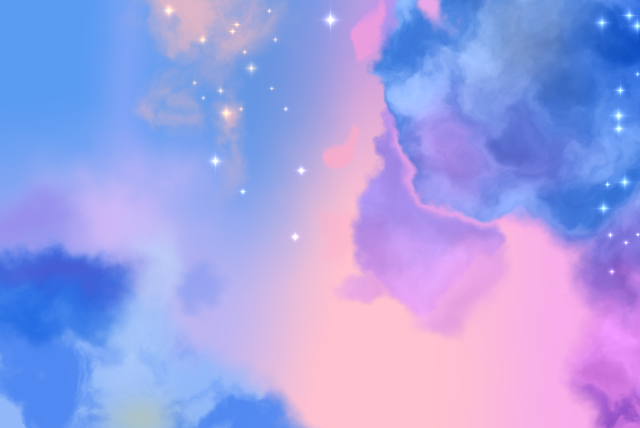
Give the GLSL for this background, as a WebGL 1 fragment shader.

```glsl
precision highp float;
uniform vec2 u_resolution;

float hash(vec2 p) {
  vec3 q = fract(vec3(p.xyx) * 0.1031);
  q += dot(q, q.yzx + 33.33);
  return fract((q.x + q.y) * q.z);
}

float noise(vec2 p) {
  vec2 i = floor(p), f = fract(p);
  f = f * f * (3.0 - 2.0 * f);
  return mix(mix(hash(i), hash(i + vec2(1, 0)), f.x),
             mix(hash(i + vec2(0, 1)), hash(i + vec2(1, 1)), f.x), f.y);
}

float fbm(vec2 p) {
  float sum = 0.0, amp = 0.5;
  for (int i = 0; i < 6; i++) {
    sum += amp * noise(p);
    p = mat2(1.6, 1.2, -1.2, 1.6) * p + 11.3;
    amp *= 0.5;
  }
  return sum;
}

// Soft elliptical light
float glow(vec2 p, vec2 center, vec2 radius) {
  vec2 d = (p - center) / radius;
  return exp(-dot(d, d));
}

// Ellipse with an adjustable edge
float puff(vec2 p, vec2 center, vec2 radius, float soft) {
  return smoothstep(soft, -soft, length((p - center) / radius) - 1.0);
}

vec3 sky(vec2 p) {
  vec3 blue = mix(vec3(0.74, 0.71, 0.95), vec3(0.35, 0.61, 0.95), smoothstep(0.25, 0.8, p.y));
  blue = mix(blue, vec3(0.43, 0.58, 0.87), 0.8 * glow(p, vec2(0.66, 0.84), vec2(0.2, 0.28)));
  blue = mix(blue, vec3(0.58, 0.66, 0.97), 0.6 * glow(p, vec2(0.3, 0.8), vec2(0.06, 0.45)));
  vec3 pink = mix(vec3(1.0, 0.76, 0.82), vec3(0.80, 0.62, 0.87), smoothstep(0.42, 0.95, p.y));
  pink = mix(pink, vec3(0.97, 0.68, 0.92), smoothstep(1.0, 1.35, p.x));
  float border = 0.61 + 0.17 * p.y;
  return mix(blue, pink, smoothstep(-0.15, 0.15, p.x - border));
}

vec3 leftClouds(vec3 col, vec2 p, vec2 q, float n) {
  col = mix(col, vec3(0.83, 0.73, 0.97), 0.9 * glow(q, vec2(0.28, 0.51), vec2(0.18, 0.14)));
  col = mix(col, vec3(0.58, 0.53, 0.92), 0.75 * glow(q, vec2(0.04, 0.47), vec2(0.14, 0.08)));
  // Lower bank, falling toward the right
  float top = 0.41 - 0.85 * max(q.x - 0.23, 0.0);
  float bank = smoothstep(-0.05, 0.09, top - q.y);
  vec3 tone = mix(vec3(0.27, 0.52, 0.95), vec3(0.55, 0.72, 0.98), smoothstep(0.35, 0.65, n));
  col = mix(col, tone, 0.9 * bank);
  float dark = puff(q, vec2(0.08, 0.29), vec2(0.25, 0.11), 0.25);
  col = mix(col, mix(vec3(0.06, 0.34, 0.86), vec3(0.30, 0.56, 0.95), n), 0.9 * dark);
  col = mix(col, vec3(0.34, 0.34, 0.81), 0.65 * glow(q, vec2(0.13, 0.36), vec2(0.2, 0.04)));
  col = mix(col, vec3(0.50, 0.60, 0.94), 0.6 * puff(q, vec2(0.47, 0.32), vec2(0.06, 0.04), 0.6));
  col = mix(col, vec3(0.72, 0.82, 0.98), 0.65 * glow(q, vec2(0.33, 0.2), vec2(0.08, 0.13)));
  col = mix(col, vec3(0.75, 0.85, 0.98), 0.65 * glow(q, vec2(0.37, 0.38), vec2(0.05, 0.09)));
  return mix(col, vec3(0.70, 0.77, 0.74), 0.8 * glow(p, vec2(0.33, 0.02), vec2(0.08, 0.05)));
}

vec3 peachClouds(vec3 col, vec2 q, float n) {
  float m = puff(q, vec2(0.50, 0.95), vec2(0.15, 0.1), 0.5);
  m = max(m, puff(q, vec2(0.43, 0.80), vec2(0.05, 0.09), 0.6));
  m = max(m, puff(q, vec2(0.54, 0.68), vec2(0.045, 0.11), 0.6));
  col = mix(col, vec3(0.86, 0.71, 0.79), m * smoothstep(0.2, 0.65, n));
  float small = puff(q, vec2(0.80, 0.66), vec2(0.03, 0.035), 0.3);
  small = max(small, 0.5 * puff(q, vec2(0.79, 0.46), vec2(0.05, 0.04), 0.5));
  return mix(col, vec3(0.99, 0.67, 0.79), 0.8 * small);
}

vec3 violetCloud(vec3 col, vec2 q, float n) {
  float m = puff(q, vec2(1.01, 0.48), vec2(0.17, 0.17), 0.12);
  m = max(m, puff(q, vec2(0.96, 0.63), vec2(0.07, 0.13), 0.12));
  m = max(m, 0.75 * puff(q, vec2(1.08, 0.34), vec2(0.09, 0.1), 0.4));
  m = max(m, 0.7 * puff(q, vec2(0.87, 0.35), vec2(0.07, 0.04), 0.4));
  vec3 tone = mix(vec3(0.90, 0.62, 0.93), vec3(0.68, 0.58, 0.95), smoothstep(0.3, 0.55, q.y));
  return mix(col, tone + 0.2 * (n - 0.5), m);
}

vec3 rightClouds(vec3 col, vec2 q, float n) {
  // A steep flank, a shallow underside and the right-hand column
  float flank = min(q.x - 0.89, dot(q - vec2(0.90, 0.78), vec2(0.88, 0.47)));
  float underside = dot(q - vec2(1.02, 0.57), vec2(0.4, 0.92));
  float edge = max(min(flank, underside), q.x - 1.37);
  vec3 tone = mix(vec3(0.30, 0.54, 0.92), vec3(0.50, 0.67, 0.95), smoothstep(0.35, 0.65, n));
  tone = mix(tone, vec3(0.60, 0.69, 0.87), 0.8 * glow(q, vec2(1.25, 0.89), vec2(0.13, 0.13)));
  tone = mix(tone, vec3(0.74, 0.58, 0.94), 0.9 * glow(q, vec2(1.07, 0.65), vec2(0.10, 0.13)));
  tone = mix(tone, vec3(0.47, 0.49, 0.88), 0.8 * glow(q, vec2(1.23, 0.65), vec2(0.12, 0.13)));
  tone = mix(tone, vec3(0.10, 0.35, 0.82), 0.9 * glow(q, vec2(1.5, 0.88), vec2(0.13, 0.25)));
  tone = mix(tone, vec3(0.52, 0.42, 0.84), 0.8 * smoothstep(0.54, 0.4, q.y));
  tone = mix(tone, vec3(0.88, 0.53, 0.94), smoothstep(0.4, 0.24, q.y));
  tone = mix(tone, vec3(0.56, 0.30, 0.77), smoothstep(0.17, 0.0, q.y) * smoothstep(0.35, 0.55, n));
  // Lit rim, wider and softer at the lower right
  float soft = mix(0.012, 0.05, smoothstep(1.15, 1.4, q.x));
  float rim = smoothstep(-0.045, 0.0, edge) * smoothstep(0.76, 0.66, q.y);
  col = mix(col, vec3(0.97, 0.66, 0.91), 0.8 * rim);
  col = mix(col, tone + 0.35 * (n - 0.5), smoothstep(-soft, soft, edge));
  col = mix(col, vec3(0.72, 0.58, 0.93), 0.9 * puff(q, vec2(0.88, 0.99), vec2(0.05, 0.08), 0.35));
  col = mix(col, vec3(0.96, 0.62, 0.86), 0.8 * puff(q, vec2(0.86, 0.93), vec2(0.02, 0.04), 0.5));
  return mix(col, vec3(0.90, 0.66, 0.91), puff(q, vec2(1.05, 0.98), vec2(0.025, 0.05), 0.6));
}

// Four-pointed sparkles gathered in two drifts
vec3 stars(vec2 p) {
  vec3 light = vec3(0.0);
  for (int j = -1; j <= 1; j++) {
    for (int i = -1; i <= 1; i++) {
      vec2 cell = floor(p * 20.0) + vec2(i, j);
      vec2 center = (cell + vec2(hash(cell + 3.7), hash(cell + 19.1))) / 20.0;
      float warm = glow(center, vec2(0.52, 0.85), vec2(0.13, 0.16));
      float cold = glow(center, vec2(1.45, 0.60), vec2(0.08, 0.34));
      float shown = step(hash(cell + 41.3), 0.004 + 0.55 * max(warm, cold));
      float size = mix(0.007, 0.026, pow(hash(cell + 67.9), 3.0));
      vec2 arm = sqrt(abs(p - center) / size);
      float reach = arm.x + arm.y;
      vec3 tint = mix(vec3(0.65, 0.65, 0.55), vec3(0.60, 0.36, 0.02), smoothstep(0.0, 0.3, warm));
      light += shown * tint * (exp(-2.0 * reach * reach) + 0.35 * glow(p, center, vec2(size * 0.6)));
    }
  }
  return light;
}

void main() {
  vec2 p = gl_FragCoord.xy / u_resolution * vec2(1.5, 1.0);
  vec2 q = p + 0.17 * (vec2(fbm(p * 8.0), fbm(p * 8.0 + 27.0)) - 0.49);
  float n = fbm(q * 9.0 + 5.0);
  vec3 col = sky(p + 0.25 * (q - p));
  col = leftClouds(col, p, q, n);
  col = peachClouds(col, q, n);
  col = violetCloud(col, q, n);
  col = rightClouds(col, q, n);
  gl_FragColor = vec4(min(col + stars(p), 1.0), 1.0);
}
```
